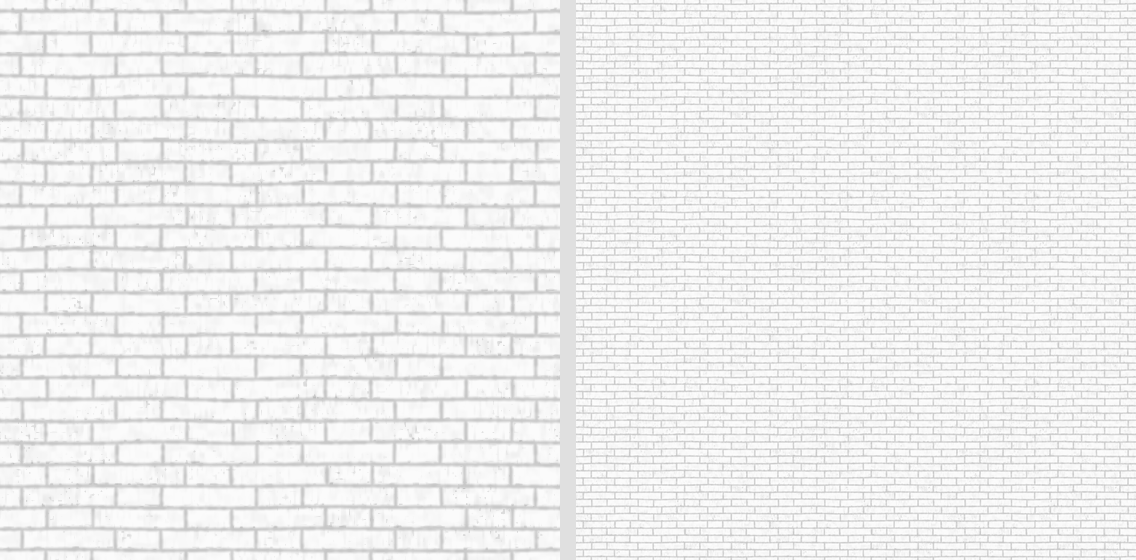
Left: one tile. Right: repeated 3 by 3.
Give the GLSL for this texture, as a WebGL 1 fragment shader.

```glsl
precision highp float;

uniform vec2 u_resolution;

// Layout, in canvas units
const float ROWS = 26.0;
const float PAIRS = 4.0;            // one long and one short brick per pair
const float LONG_SHARE = 0.672;
const vec2 BOND_ORIGIN = vec2(0.156, 0.45);
const float CORNER_RADIUS = 0.005;

// Joint profile, measured from the joint centre line
const float JOINT_CORE = 0.0009;
const float JOINT_EDGE = 0.0031;
const float HALO_EDGE = 0.0056;

// Irregularity and wear
const float COURSE_WAVE = 0.0045;
const float JOINT_SHIFT = 0.0075;
const float EDGE_ROUGHNESS = 0.0015;
const float GRAIN = 0.045;
const float MOTTLE = 0.022;
const float SPECK_DEPTH = 0.13;
const float CHIP_DEPTH = 0.13;

const vec3 MORTAR = vec3(0.795);
const vec3 HALO = vec3(0.895);
const vec3 FACE = vec3(0.985);

float hash(vec2 p) {
  vec3 q = fract(vec3(p.xyx) * vec3(0.1031, 0.1030, 0.0973));
  q += dot(q, q.yzx + 33.33);
  return fract((q.x + q.y) * q.z);
}

// Value noise that wraps after a whole number of cells
float noise(vec2 uv, vec2 cells, float seed) {
  vec2 p = uv * cells;
  vec2 i = floor(p);
  vec2 f = fract(p);
  f = f * f * (3.0 - 2.0 * f);
  vec2 a = mod(i, cells) + seed;
  vec2 b = mod(i + 1.0, cells) + seed;
  return mix(mix(hash(a), hash(vec2(b.x, a.y)), f.x),
             mix(hash(vec2(a.x, b.y)), hash(b), f.x), f.y);
}

float roundedBox(vec2 p, vec2 halfSize, float radius) {
  vec2 q = abs(p) - halfSize + radius;
  return length(max(q, 0.0)) + min(max(q.x, q.y), 0.0) - radius;
}

void main() {
  vec2 uv = gl_FragCoord.xy / u_resolution;
  float pixel = 1.0 / min(u_resolution.x, u_resolution.y);

  // Wavy courses
  float wave = noise(uv, vec2(7.0, 13.0), 11.0) - 0.5;
  float y = (uv.y + COURSE_WAVE * wave) * ROWS - BOND_ORIGIN.y;
  float row = mod(floor(y), ROWS);

  // Alternating long and short bricks, shifted half a pair on odd rows
  float shift = noise(vec2(uv.x, (row + 0.5) / ROWS), vec2(8.0, ROWS), 37.0) - 0.5;
  float x = (uv.x + JOINT_SHIFT * shift) * PAIRS - BOND_ORIGIN.x - 0.5 * mod(row, 2.0);
  float along = fract(x);
  float isShort = step(LONG_SHARE, along);
  float halfShare = 0.5 * mix(LONG_SHARE, 1.0 - LONG_SHARE, isShort);
  float centre = mix(halfShare, 1.0 - halfShare, isShort);
  vec2 halfSize = vec2(halfShare / PAIRS, 0.5 / ROWS);
  vec2 local = vec2((along - centre) / PAIRS, (fract(y) - 0.5) / ROWS);
  vec2 brick = vec2(2.0 * mod(floor(x), PAIRS) + isShort, row);
  float wear = hash(brick + 71.0);

  // Depth into the brick, with a rough outline
  float rough = noise(uv, vec2(120.0), 5.0) - 0.5;
  float depth = -roundedBox(local, halfSize, CORNER_RADIUS) + EDGE_ROUGHNESS * rough;

  // Face: upright grain and soft mottling, stronger on worn bricks
  float grain = noise(uv, vec2(190.0, 64.0), 19.0);
  float mottle = noise(uv, vec2(64.0, 80.0), 53.0);
  float patchiness = smoothstep(0.3, 0.8, noise(uv, vec2(22.0, 39.0), 83.0));
  float stain = GRAIN * smoothstep(0.45, 1.0, grain) * mix(0.3, 1.0, patchiness);
  stain += MOTTLE * smoothstep(0.35, 0.9, mottle) * mix(0.4, 1.2, wear);

  // Scattered pits
  float pits = smoothstep(0.78, 0.96, noise(uv, vec2(210.0, 180.0), 97.0));
  stain += SPECK_DEPTH * pits * patchiness * mix(0.25, 1.0, wear);

  // Chips along the lower edge
  float nearBottom = 1.0 - smoothstep(0.004, 0.0085, local.y + halfSize.y);
  float chips = smoothstep(0.64, 0.9, noise(uv, vec2(130.0, 170.0), 41.0));
  stain += CHIP_DEPTH * chips * nearBottom * mix(0.4, 1.0, wear);

  // Joint, halo and face
  float core = smoothstep(JOINT_CORE - 0.5 * pixel, JOINT_EDGE + 0.5 * pixel, depth);
  float face = smoothstep(JOINT_EDGE - 0.5 * pixel, HALO_EDGE + 0.5 * pixel, depth);
  vec3 mortar = MORTAR + 0.04 * rough;
  vec3 color = mix(mortar, mix(HALO, FACE, face), core);
  color -= stain * core;

  gl_FragColor = vec4(clamp(color, 0.0, 1.0), 1.0);
}
```
